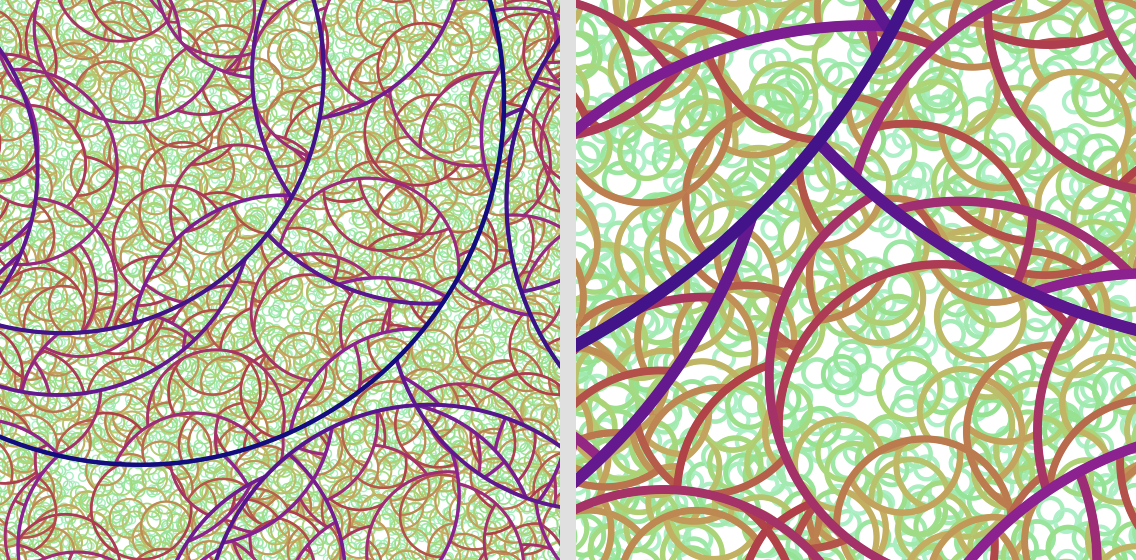
Left, the full canvas; right, a detail of the centre.
Write a Shadertoy shader that draws this pattern.

```glsl
// Nested circle outlines: large navy rings over ever smaller, paler curls.

const int   LEVELS      = 17;
const float LARGEST     = 0.65;    // radius of the first level
const float SMALLEST    = 0.0065;  // radius at the pale end of the palette
const float SHRINK      = 0.75;    // radius ratio between levels
const float SPACING     = 3.05;    // cell size in radii
const float SIZE_SPREAD = 0.14;    // relative variation of the radius
const float LINE_SCALE  = 0.0090;  // line width of a unit circle
const float LINE_POWER  = 0.25;    // how slowly lines thin out
const float CLIP_RADIUS = 0.03;    // smaller circles overlap freely
const vec2  ORIGIN      = vec2(0.25, 0.82);
const vec2  LEVEL_DRIFT = vec2(-0.25, -0.10);
const uint  SEED        = 37u;
const vec3  PAPER       = vec3(1.0);

// Line colours from the largest to the smallest circles
const int COLOURS = 10;
const vec3 PALETTE[COLOURS] = vec3[](
    vec3(0.08, 0.05, 0.50), vec3(0.36, 0.09, 0.56),
    vec3(0.54, 0.13, 0.57), vec3(0.63, 0.18, 0.45),
    vec3(0.69, 0.25, 0.28), vec3(0.74, 0.50, 0.31),
    vec3(0.77, 0.68, 0.38), vec3(0.68, 0.83, 0.46),
    vec3(0.58, 0.89, 0.58), vec3(0.68, 0.94, 0.78));

// Integer hash of three values
uvec3 hash3(uvec3 v) {
    v = v * 1664525u + 1013904223u;
    v.x += v.y * v.z; v.y += v.z * v.x; v.z += v.x * v.y;
    v ^= v >> 16u;
    v.x += v.y * v.z; v.y += v.z * v.x; v.z += v.x * v.y;
    return v;
}

vec3 toUnit(uvec3 h) {
    return vec3(h >> 8u) / 16777216.0;
}

vec3 lineColour(float radius) {
    float t = log(radius / LARGEST) / log(SMALLEST / LARGEST);
    float x = clamp(t, 0.0, 1.0) * float(COLOURS - 1);
    int i = min(int(x), COLOURS - 2);
    return mix(PALETTE[i], PALETTE[i + 1], x - float(i));
}

void mainImage(out vec4 fragColor, in vec2 fragCoord) {
    float pixel = 1.0 / min(iResolution.x, iResolution.y);
    vec2 p = fragCoord * pixel;

    vec3 colour = vec3(0.0);
    float uncovered = 1.0;
    uint region = SEED;
    float levelRadius = LARGEST;

    // Front to back: the largest circles lie on top
    for (int level = 0; level < LEVELS; level++) {
        float cell = levelRadius * SPACING;
        float jitter = 1.0 - smoothstep(0.3, 0.6, levelRadius);
        vec2 q = p - ORIGIN - LEVEL_DRIFT * float(level);
        vec2 home = floor(q / cell + 0.5);
        float nearest = 1e3;
        float nearestRadius = levelRadius;
        uint levelSeed = region + uint(level) * 7919u;
        uint nextRegion = region;

        for (int j = -1; j <= 1; j++)
        for (int i = -1; i <= 1; i++) {
            vec2 id = home + vec2(i, j);
            uvec3 h = hash3(uvec3(uvec2(ivec2(id)), levelSeed));
            vec3 rnd = toUnit(h) - 0.5;
            vec2 centre = cell * (id + jitter * rnd.xy);
            float radius = levelRadius * (1.0 + 2.0 * SIZE_SPREAD * jitter * rnd.z);
            float d = length(q - centre) - radius;
            if (abs(d) < nearest) {
                nearest = abs(d);
                nearestRadius = radius;
            }
            // Each side of a circle gets its own smaller circles
            if (d < 0.0) nextRegion ^= h.x;
        }

        float halfWidth = 0.5 * LINE_SCALE * pow(nearestRadius, LINE_POWER);
        float cover = 1.0 - smoothstep(halfWidth - 0.6 * pixel,
                                       halfWidth + 0.6 * pixel, nearest);
        colour += uncovered * cover * lineColour(nearestRadius);
        uncovered *= 1.0 - cover;

        if (levelRadius > CLIP_RADIUS) region = nextRegion;
        levelRadius *= SHRINK;
    }

    fragColor = vec4(colour + uncovered * PAPER, 1.0);
}
```
